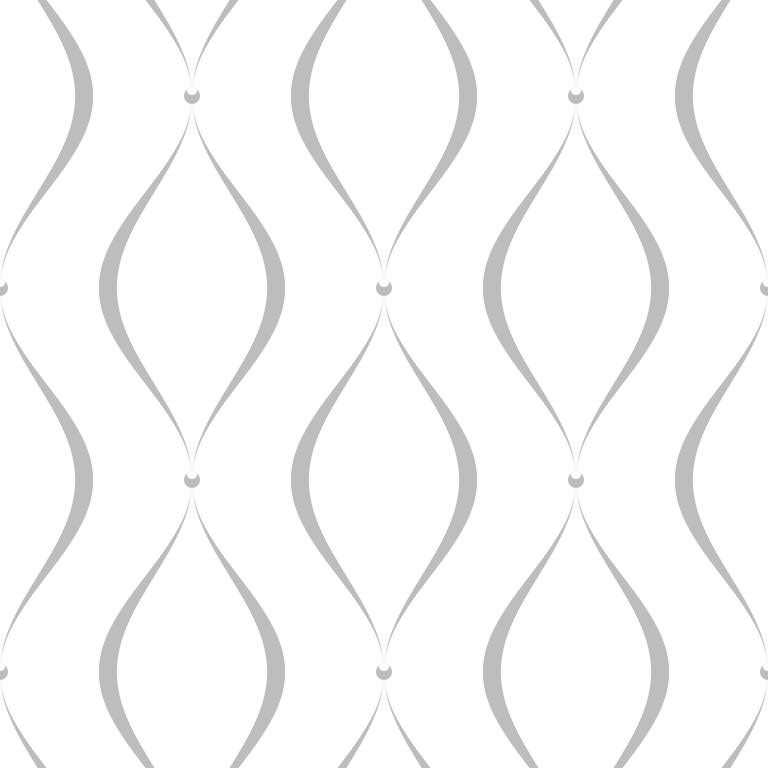
Reproduce this pattern procedurally as a three.js fragment shader.

```glsl
// Ogee trellis: slender swelling ribbons form pointed ovals in a half-drop
// layout, with a small crescent bead at every meeting point. Each ribbon is
// the area between two cosine curves; both lattices repeat by fract.

varying vec2 vUv;

const float PI = 3.14159265;
const float REPEATS = 2.0;            // cells across and down
const vec3 PAPER = vec3(1.0);
const vec3 INK = vec3(0.74);

// All lengths below are fractions of one cell.
const float OUTER_HALF = 0.2425;      // oval half-width at the outer edge
const float INNER_HALF = 0.1955;      // oval half-width at the inner edge
const float BEAD_RADIUS = 0.0208;
const float NOTCH_RADIUS = 0.0132;
const float NOTCH_LIFT = 0.0158;

// Position relative to the nearest lattice point, from -0.5 to 0.5.
vec2 cellAround(vec2 p, vec2 center) {
  return fract(p - center + 0.5) - 0.5;
}

// Share of a pixel covered by a shape; the distance is negative inside.
float coverage(float dist, float pixel) {
  return clamp(0.5 - dist / pixel, 0.0, 1.0);
}

// Approximate distance to a pointed oval with cosine sides.
float ovalDistance(vec2 q, float halfWidth) {
  float angle = 2.0 * PI * q.y;
  float edge = halfWidth * 0.5 * (1.0 + cos(angle));
  float slope = halfWidth * PI * sin(angle);
  return (abs(q.x) - edge) * inversesqrt(1.0 + slope * slope);
}

// Ribbon between the two ovals, thinning to nothing at the tips.
float ribbon(vec2 q, float pixel) {
  float outer = coverage(ovalDistance(q, OUTER_HALF), pixel);
  float inner = coverage(ovalDistance(q, INNER_HALF), pixel);
  return max(outer - inner, 0.0);
}

// Disc with a round bite taken from its top.
float bead(vec2 q, float pixel) {
  float disc = length(q) - BEAD_RADIUS;
  float notch = length(q - vec2(0.0, NOTCH_LIFT)) - NOTCH_RADIUS;
  return coverage(max(disc, -notch), pixel);
}

void main() {
  vec2 p = vUv * REPEATS;
  float pixel = max(fwidth(p.y), 1e-5);

  // Two interleaved lattices make the half-drop.
  float ink = 0.0;
  for (int i = 0; i < 2; i++) {
    vec2 center = vec2(0.5, 0.25) + 0.5 * float(i);
    vec2 tip = center + vec2(0.0, 0.5);
    ink = max(ink, ribbon(cellAround(p, center), pixel));
    ink = max(ink, bead(cellAround(p, tip), pixel));
  }

  gl_FragColor = vec4(mix(PAPER, INK, ink), 1.0);
}
```
